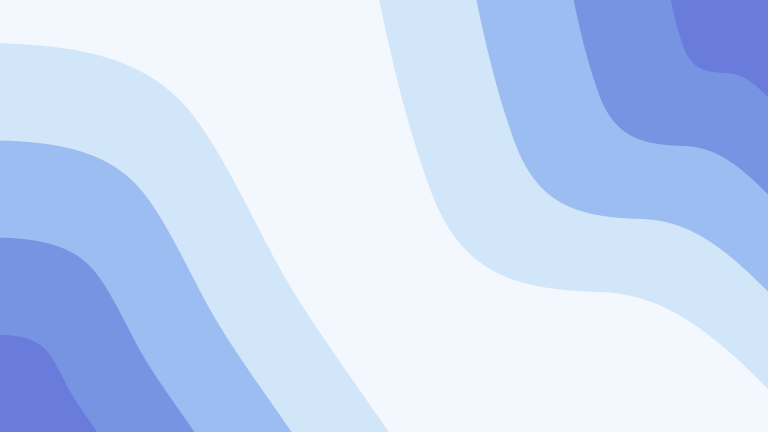
Write a WebGL 2 fragment shader that draws this background.

```glsl
#version 300 es
precision highp float;
// Two stacks of flat blue waves spread from the lower left and upper right
// corners. Each stack is one Bezier outline scaled about its corner; a ray
// from the corner through the pixel gives the scale of the outline it lies on.

uniform vec2 u_resolution;
out vec4 fragColor;

const int BANDS = 4;
const vec3 PAPER = vec3(0.952, 0.972, 0.995);
const vec3 BLUES[BANDS] = vec3[BANDS](
    vec3(0.825, 0.900, 0.975),
    vec3(0.612, 0.742, 0.944),
    vec3(0.465, 0.580, 0.890),
    vec3(0.415, 0.487, 0.857));

// Outlines of three joined cubics, from the horizontal to the vertical edge,
// in units of the canvas height.
const vec2 LOWER_WAVE[10] = vec2[10](
    vec2(0.900, 0.000), vec2(0.808, 0.134), vec2(0.715, 0.259),
    vec2(0.650, 0.375), vec2(0.586, 0.488), vec2(0.512, 0.657),
    vec2(0.433, 0.750), vec2(0.326, 0.873), vec2(0.169, 0.894),
    vec2(0.000, 0.900));
const vec2 UPPER_WAVE[10] = vec2[10](
    vec2(0.900, 0.000), vec2(0.870, 0.144), vec2(0.833, 0.303),
    vec2(0.778, 0.449), vec2(0.708, 0.627), vec2(0.597, 0.671),
    vec2(0.389, 0.676), vec2(0.248, 0.681), vec2(0.144, 0.755),
    vec2(0.000, 0.900));

float cross2(vec2 a, vec2 b) {
    return a.x * b.y - a.y * b.x;
}

vec2 bezier(vec2 a, vec2 b, vec2 c, vec2 d, float t) {
    float s = 1.0 - t;
    return s * s * s * a + 3.0 * s * t * (s * b + t * c) + t * t * t * d;
}

vec2 bezierTangent(vec2 a, vec2 b, vec2 c, vec2 d, float t) {
    float s = 1.0 - t;
    return s * s * (b - a) + 2.0 * s * t * (c - b) + t * t * (d - c);
}

// x: scale of the outline through p, y: distance covered per unit of scale
vec2 outlineScale(vec2 p, vec2 wave[10]) {
    int first = cross2(wave[6], p) > 0.0 ? 6 : cross2(wave[3], p) > 0.0 ? 3 : 0;
    vec2 a = wave[first];
    vec2 b = wave[first + 1];
    vec2 c = wave[first + 2];
    vec2 d = wave[first + 3];

    // Bisect for the point of the curve in the direction of p
    float t = 0.5;
    float stepSize = 0.25;
    for (int i = 0; i < 18; i++) {
        t += cross2(bezier(a, b, c, d, t), p) > 0.0 ? stepSize : -stepSize;
        stepSize *= 0.5;
    }
    vec2 hit = bezier(a, b, c, d, t);
    vec2 tangent = normalize(bezierTangent(a, b, c, d, t));
    return vec2(length(p) / length(hit), abs(cross2(hit, tangent)));
}

// Paint the nested bands from the largest to the smallest
vec3 paintWaves(vec3 color, vec2 p, vec2 wave[10], float pixel) {
    vec2 outline = outlineScale(p, wave);
    for (int i = 0; i < BANDS; i++) {
        float bandScale = 1.0 - float(i) / float(BANDS);
        float dist = (outline.x - bandScale) * outline.y;
        float coverage = clamp(0.5 - dist / pixel, 0.0, 1.0);
        color = mix(color, BLUES[i], coverage);
    }
    return color;
}

void main() {
    float pixel = 1.0 / u_resolution.y;
    vec2 fromLower = gl_FragCoord.xy * pixel;
    vec2 fromUpper = u_resolution * pixel - fromLower;

    vec3 color = paintWaves(PAPER, fromLower, LOWER_WAVE, pixel);
    color = paintWaves(color, fromUpper, UPPER_WAVE, pixel);
    fragColor = vec4(color, 1.0);
}
```
